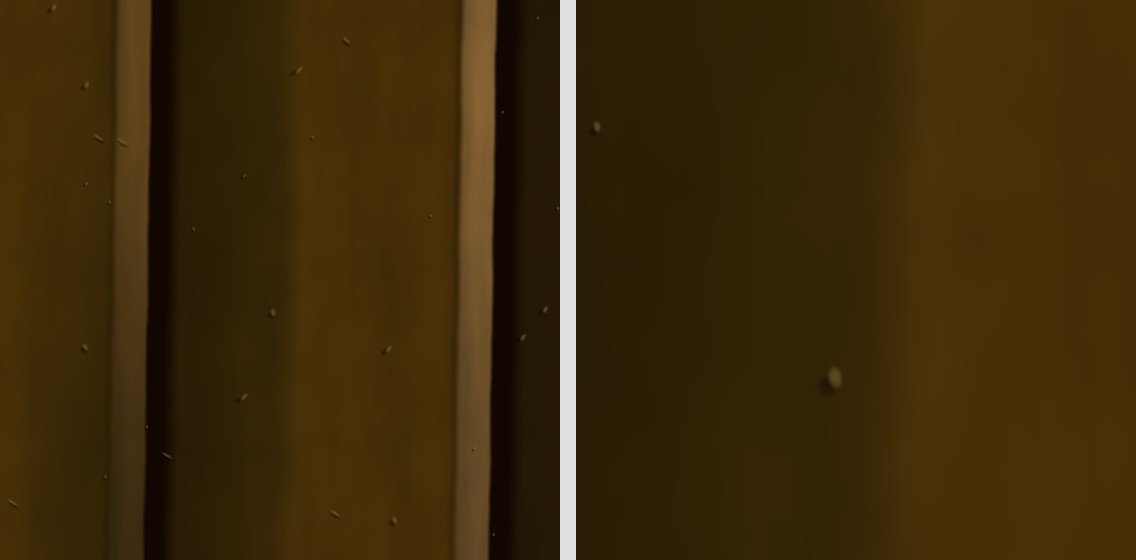
Left: the whole. Right: its middle third, enlarged.
A three.js fragment shader for this texture:

```glsl
varying vec2 vUv;

const float PERIOD = 0.616;
const float FIRST_EDGE = 0.257;
const float SLANT = 0.014;
const float STRIP_WIDTH = 0.060;

const vec3 GROOVE = vec3(0.070, 0.027, 0.0);
const vec3 SHADOW = vec3(0.165, 0.115, 0.018);
const vec3 OLIVE = vec3(0.215, 0.150, 0.025);
const vec3 BROWN = vec3(0.272, 0.180, 0.026);
const vec3 STRIP_DIM = vec3(0.350, 0.250, 0.100);
const vec3 STRIP_LIT = vec3(0.475, 0.350, 0.180);
const vec3 SPECK = vec3(0.48, 0.39, 0.22);

vec2 hash2(vec2 p) {
  return fract(sin(vec2(dot(p, vec2(127.1, 311.7)), dot(p, vec2(269.5, 183.3)))) * 43758.5);
}

// Offset to the nearest feature point in xy, its random id in z
vec3 cellular(vec2 p) {
  vec2 cell = floor(p);
  vec3 nearest = vec3(9.0, 9.0, 0.0);
  for (int j = -1; j <= 1; j++) {
    for (int i = -1; i <= 1; i++) {
      vec2 neighbour = cell + vec2(float(i), float(j));
      vec2 offset = p - neighbour - hash2(neighbour);
      if (dot(offset, offset) < dot(nearest.xy, nearest.xy)) {
        nearest = vec3(offset, hash2(neighbour + 17.3).x);
      }
    }
  }
  return nearest;
}

// Layered sines, drifting along y, roughly -1 to 1
float waves(vec2 p, float seed) {
  float sum = 0.0;
  float amp = 0.5;
  for (int i = 0; i < 5; i++) {
    sum += amp * sin(p.x + seed + 1.4 * sin(p.y + seed * 2.3));
    p = p * 1.83 + vec2(1.7, 2.9);
    seed += 2.1;
    amp *= 0.58;
  }
  return sum;
}

float blotches(vec2 p) {
  float broad = length(cellular(p).xy);
  float fine = length(cellular(p * 2.3 + 5.1).xy);
  return broad * 0.65 + fine * 0.35 - 0.45;
}

// Panel tone: t runs 0 to 1 between grooves, side is -1, 0 or 1
vec3 panelColor(vec2 uv, float t, float side) {
  float drift = 0.018 * waves(vec2(uv.y * 7.0, uv.x * 3.0), 0.4);
  vec3 color = mix(SHADOW, OLIVE, smoothstep(0.12, 0.40, t + drift));
  color = mix(color, BROWN, smoothstep(0.36, 0.47, t + drift));
  float ridge = exp(-pow((t + drift * 0.5 - 0.44) / 0.025, 2.0));
  color += ridge * vec3(0.016, 0.012, 0.008);

  float leftPanel = step(side, -0.5);
  float rightPanel = step(0.5, side);
  float lowFade = (1.0 - smoothstep(0.0, 0.75, uv.y)) * smoothstep(0.57, 0.72, t);
  float edgeFade = smoothstep(0.70, 0.90, t);
  color = mix(color, OLIVE * 0.96, leftPanel * clamp(lowFade * 0.65 + edgeFade * 0.6, 0.0, 1.0));
  color = mix(color, OLIVE, (1.0 - leftPanel) * smoothstep(0.84, 0.92, t) * 0.45);
  return mix(color, vec3(0.135, 0.092, 0.024), rightPanel * 0.85);
}

// Small raised flecks, lit on one side and dark on the other
vec3 addFlecks(vec3 color, vec2 uv, float density, float size, float amount) {
  vec3 fleck = cellular(uv * density);
  vec2 offset = fleck.xy / density;
  offset.x += offset.y * (fleck.z * 40.0 - 1.0);
  float chosen = step(fleck.z, amount);
  float lit = 1.0 - smoothstep(size * 0.3, size, length(offset * vec2(1.0, 0.65)));
  float dark = 1.0 - smoothstep(size * 0.3, size * 1.5, length(offset + vec2(size, size)));
  color *= 1.0 - 0.35 * dark * chosen;
  return mix(color, SPECK, lit * chosen * 0.55);
}

void main() {
  vec2 uv = vUv;
  float wobble = 0.0013 * waves(vec2(uv.y * 22.0, uv.x * 4.0), 1.2);
  float q = (uv.x - FIRST_EDGE - SLANT * uv.y + wobble) / PERIOD;
  float edgeId = floor(q + 0.5);
  float s = (q - edgeId) * PERIOD;

  // Painted panel with vertical streaks and blotches
  vec3 color = panelColor(uv, fract(q), floor(q));
  float streak = waves(vec2(uv.x * 32.0, uv.y * 2.4), 2.0);
  float mottle = blotches(uv * vec2(9.0, 6.0) + 0.15 * waves(uv.yx * 18.0, 3.0));
  color *= 1.0 + 0.045 * streak - 0.13 * mottle;

  // Dark groove right of each strip
  float grooveEnd = 1.0 - smoothstep(0.028, 0.062, s);
  color = mix(color, GROOVE, smoothstep(-0.012, -0.005, s) * grooveEnd);

  // Thin contact shadow, then the light strip
  float contact = exp(-pow((s + STRIP_WIDTH + 0.007) / 0.006, 2.0));
  color *= 1.0 - 0.14 * contact;
  float lit = clamp(edgeId, 0.0, 1.0);
  vec3 strip = mix(STRIP_DIM, STRIP_LIT, lit);
  strip *= mix(mix(0.67, 0.78, lit), 1.05, smoothstep(0.0, 0.85, uv.y));
  float grain = waves(vec2(uv.x * 130.0, uv.y * 9.0), 4.0);
  strip *= 1.0 + 0.035 * grain - 0.12 * mottle;
  strip *= 0.90 + 0.12 * smoothstep(-STRIP_WIDTH, -0.025, s);
  float leftEdge = smoothstep(-STRIP_WIDTH - 0.006, -STRIP_WIDTH + 0.007, s);
  float rightEdge = 1.0 - smoothstep(-0.005, 0.004, s);
  color = mix(color, strip, leftEdge * rightEdge);

  // Sparse wear
  color = addFlecks(color, uv, 12.0, 0.0055, 0.06);
  color = addFlecks(color, uv + 3.7, 23.0, 0.0028, 0.035);
  gl_FragColor = vec4(clamp(color, 0.0, 1.0), 1.0);
}
```
